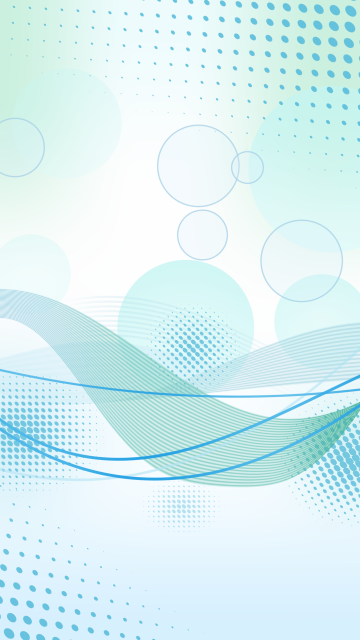
This background is drawn by a Shadertoy shader. Its source:

```glsl
// Airy mint and sky-blue backdrop with bubbles, halftone dots and flowing line ribbons.

// Soft-edged fill: 1 where the signed distance is negative.
float fill(float dist) {
    float pixel = 1.0 / iResolution.x;
    return 1.0 - smoothstep(-0.7 * pixel, 0.7 * pixel, dist);
}

// Rotated grid of slightly diagonal dots.
float halftone(vec2 p, float spacing, float angle, float radius) {
    float c = cos(angle), s = sin(angle);
    vec2 cell = (fract(mat2(c, -s, s, c) * p / spacing) - 0.5) * spacing;
    cell = mat2(c, s, -s, c) * cell;
    cell += 0.18 * cell.yx;
    return fill(length(cell) - radius) * smoothstep(0.0, 0.002, radius);
}

// Dot radius that shrinks to zero at the rim of an elliptical patch.
float patchRadius(vec2 p, vec2 center, vec2 extent, float largest) {
    return largest * max(0.0, 1.0 - length((p - center) / extent));
}

// Returns the body (x) and the fine lines (y) of a band between two curves.
vec2 ribbon(float y, float top, float bottom, float count) {
    float across = (top - y) / max(top - bottom, 0.01);
    float soft = min(0.6 * fwidth(across * count), 0.5);
    float lines = 1.0 - smoothstep(0.22 - soft, 0.22 + soft, abs(fract(across * count) - 0.5));
    float body = fill(y - top) * fill(bottom - y);
    return vec2(body, body * lines);
}

// Stroke around a height curve, corrected for its slope.
float stroke(float y, float curve, float halfWidth) {
    float slope = dFdx(curve) * iResolution.x;
    return fill(abs(y - curve) / sqrt(1.0 + slope * slope) - halfWidth);
}

void mainImage(out vec4 fragColor, in vec2 fragCoord) {
    vec2 p = fragCoord / iResolution.x;
    p.y *= 1.7778 * iResolution.x / iResolution.y;
    float x = p.x, y = p.y;

    // Sky wash: blue floor, white middle, mint upper corners
    vec3 color = mix(vec3(0.84, 0.94, 0.995), vec3(0.97, 0.99, 1.0), smoothstep(0.0, 0.5, y));
    color = mix(color, vec3(0.995), smoothstep(0.5, 0.95, y));
    color = mix(color, vec3(0.93, 0.985, 0.99), smoothstep(1.25, 1.75, y));
    float mintLeft = (1.0 - smoothstep(0.0, 0.38, x)) * smoothstep(0.98, 1.5, y);
    float mintRight = smoothstep(0.5, 0.92, x) * smoothstep(0.9, 1.4, y);
    color = mix(color, vec3(0.79, 0.94, 0.87), 0.95 * max(mintLeft, mintRight));

    // Translucent bubbles: center, radius, opacity
    vec4 bubbles[6] = vec4[6](
        vec4(0.921, 1.308, 0.231, 0.75), vec4(0.516, 0.866, 0.190, 0.80),
        vec4(0.894, 0.884, 0.132, 0.70), vec4(0.185, 1.435, 0.153, 0.32),
        vec4(0.086, 1.016, 0.111, 0.32), vec4(0.990, 1.260, 0.070, 0.25));
    for (int i = 0; i < 6; i++) {
        vec4 b = bubbles[i];
        float d = length(p - b.xy);
        vec3 tint = mix(vec3(0.87, 0.98, 0.98), vec3(0.77, 0.96, 0.95), smoothstep(-0.2, 0.2, y - b.y));
        color = mix(color, tint, b.w * fill(d - b.z) * mix(0.75, 1.0, d / b.z));
    }

    // Thin rings: center, radius
    vec3 rings[5] = vec3[5](
        vec3(0.042, 1.368, 0.081), vec3(0.551, 1.317, 0.113), vec3(0.6875, 1.3125, 0.044),
        vec3(0.5625, 1.125, 0.069), vec3(0.838, 1.053, 0.113));
    for (int i = 0; i < 5; i++) {
        float d = length(p - rings[i].xy) - rings[i].z;
        color = mix(color, vec3(0.85, 0.94, 0.98), 0.25 * fill(d));
        color = mix(color, vec3(0.64, 0.81, 0.90), 0.75 * fill(abs(d) - 0.0018));
    }

    // Large dots in the top and bottom-left corners
    float topRadius = mix(0.003, 0.0155, x * x) * smoothstep(1.5 - 0.35 * x, 1.78, y);
    float dots = halftone(p, 0.0445, -0.06, topRadius);
    float cornerRadius = 0.015 * max(0.0, 1.0 - x / 0.62 - y / 0.52);
    dots = max(dots, halftone(p, 0.0445, -0.16, cornerRadius));
    color = mix(color, vec3(0.35, 0.74, 0.86), 0.9 * dots);

    // Hazy glows under the waves
    color = mix(color, vec3(0.70, 0.89, 0.95), 0.5 * exp(-18.0 * dot(p - vec2(0.0, 0.57), p - vec2(0.0, 0.57))));
    color = mix(color, vec3(0.72, 0.91, 0.92), 0.5 * exp(-30.0 * dot(p - vec2(1.0, 0.55), p - vec2(1.0, 0.55))));

    // Pale band on the left and the fan opening to the right
    float paleTop = 0.79 + 0.04 * cos(6.5 * (x - 0.27));
    float paleLow = 0.77 - 0.115 * cos(3.7 * (x - 0.2));
    vec2 pale = ribbon(y, paleTop, paleLow, 9.0);
    color = mix(color, vec3(0.79, 0.92, 0.96), pale.x * 0.35 + pale.y * 0.12);
    vec2 fan = ribbon(y, paleLow, paleLow - 0.16 * smoothstep(0.25, 1.0, x), 15.0);
    color = mix(color, vec3(0.62, 0.82, 0.87), fan.x * 0.22 + fan.y * 0.38);
    float archTop = 0.82 + 0.14 * cos(3.5 * (x - 0.3));
    vec2 arch = ribbon(y, archTop, archTop - 0.12, 9.0);
    color = mix(color, vec3(0.68, 0.86, 0.91), arch.y * 0.25 * smoothstep(0.15, 0.35, x) * (1.0 - smoothstep(0.6, 0.9, x)));

    // Small halftone patches
    float fine = halftone(p, 0.0185, 0.0, patchRadius(p, vec2(0.06, 0.575), vec2(0.25, 0.19), 0.0095));
    fine = max(fine, halftone(p, 0.0165, 0.785, patchRadius(p, vec2(0.535, 0.81), vec2(0.15, 0.14), 0.0075)));
    fine = max(fine, halftone(p, 0.0200, 0.5, patchRadius(p, vec2(0.98, 0.5), vec2(0.22, 0.20), 0.0115)));
    fine = max(fine, 0.5 * halftone(p, 0.014, 0.0, patchRadius(p, vec2(0.505, 0.37), vec2(0.13, 0.09), 0.006)));
    color = mix(color, vec3(0.38, 0.75, 0.86), 0.85 * fine);

    // Main mesh wave, blue-grey turning to green
    float meshTop = 0.795 + 0.18 * cos(3.88 * x);
    float dip = sin(5.712 * (x - 0.08));
    float meshLow = 0.67 + 0.245 * cos(4.488 * (x + 0.06)) - 0.06 * dip * dip;
    vec2 mesh = ribbon(y, meshTop, meshLow, 26.0);
    vec3 meshColor = mix(vec3(0.58, 0.80, 0.88), vec3(0.40, 0.76, 0.70), smoothstep(0.05, 0.4, x));
    meshColor = mix(meshColor, vec3(0.25, 0.69, 0.59), smoothstep(0.75, 0.98, x));
    color = mix(color, meshColor, mesh.x * mix(0.25, 0.5, smoothstep(0.75, 1.0, x)) + mesh.y * 0.42);

    // Bright blue strands and one faint echo
    float a = x - 0.66, b = x - 0.33, c = x - 0.43, e = x - 0.22;
    vec3 strandColor = mix(vec3(0.12, 0.62, 0.89), vec3(0.30, 0.72, 0.91), 0.5 + 0.5 * sin(9.0 * x + 1.0));
    color = mix(color, vec3(0.70, 0.89, 0.96), 0.6 * stroke(y, 0.445 + 0.6 * e * e, 0.0035));
    color = mix(color, strandColor, 0.85 * stroke(y, 0.676 + 0.17 * a * a, 0.0030));
    color = mix(color, strandColor, 0.95 * stroke(y, 0.502 + b * b * (0.85 - 0.5 * b), 0.0040));
    color = mix(color, strandColor, 0.95 * stroke(y, 0.447 + c * c * (0.7 - 0.12 * c), 0.0040));

    fragColor = vec4(color, 1.0);
}
```
